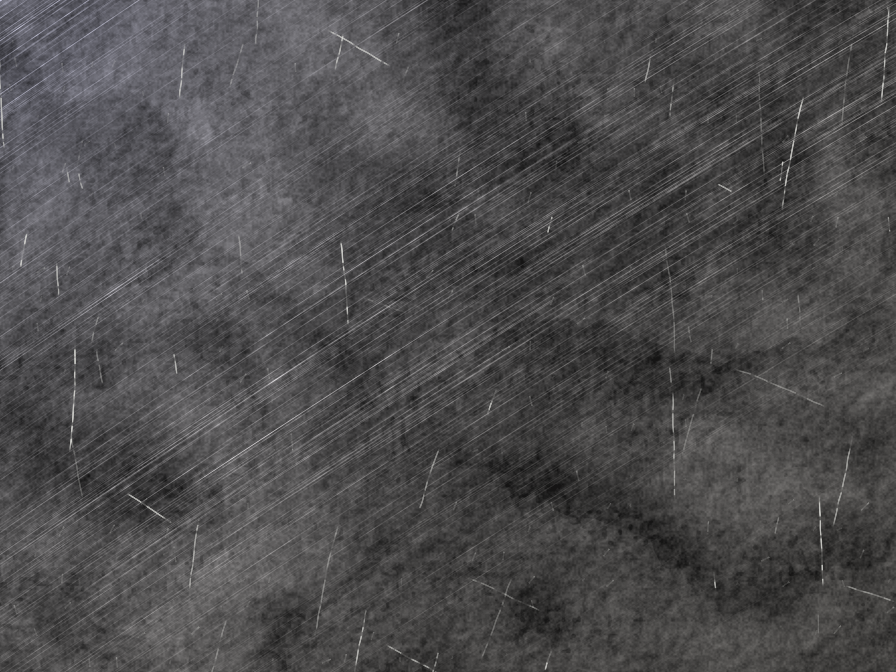
A Shadertoy shader for this texture:

```glsl
float hash(vec2 p) {
    vec3 q = fract(vec3(p.xyx) * 0.1031);
    q += dot(q, q.yzx + 33.33);
    return fract((q.x + q.y) * q.z);
}

float noise(vec2 p) {
    vec2 i = floor(p), f = fract(p);
    f = f * f * (3.0 - 2.0 * f);
    float low = mix(hash(i), hash(i + vec2(1, 0)), f.x);
    float high = mix(hash(i + vec2(0, 1)), hash(i + vec2(1, 1)), f.x);
    return mix(low, high, f.y);
}

float fbm(vec2 p) {
    float sum = 0.0, amp = 0.5;
    for (int i = 0; i < 5; i++) {
        sum += amp * noise(p);
        p = mat2(0.8, 0.6, -0.6, 0.8) * p * 2.03 + 17.7;
        amp *= 0.5;
    }
    return sum;
}

// Parallel hairlines, one per row, broken into short faint strokes
float hairlines(vec2 q, float rows, float seed, float px) {
    float row = floor(q.y * rows);
    float pick = hash(vec2(row, seed));
    float centre = 0.3 + 0.4 * hash(vec2(row, seed + 5.0));
    float dist = abs(fract(q.y * rows) - centre) / rows;
    float line = 1.0 - smoothstep(0.0, 0.0007 + 0.5 * px, dist);
    float life = smoothstep(0.3, 0.85, noise(vec2(q.x * 5.0 + pick * 60.0, row)));
    float wobble = 0.45 + 0.9 * noise(vec2(q.x * 55.0 + pick * 90.0, row));
    return line * life * wobble * pick * sqrt(pick);
}

// One thin, nearly straight and broken scratch
float scratch(vec2 d, float angle, float halfLen, float bend, float seed, float px) {
    float c = cos(angle), s = sin(angle);
    vec2 q = vec2(c * d.x + s * d.y, c * d.y - s * d.x);
    q.y += bend * q.x * q.x + 0.0016 * (noise(vec2(q.x * 60.0 + 50.0, seed)) - 0.5);
    float ends = 1.0 - smoothstep(0.8, 1.0, abs(q.x) / halfLen);
    float gaps = 0.2 + 0.8 * smoothstep(0.2, 0.5, noise(vec2(q.x * 150.0 + 50.0, seed)));
    return ends * gaps * (1.0 - smoothstep(0.0005, 0.0011 + 0.5 * px, abs(q.y)));
}

float scratches(vec2 p, float aspect, float px) {
    float sum = 0.0;
    for (int i = 0; i < 60; i++) {
        float id = float(i);
        vec2 centre = vec2(hash(vec2(id, 1.3)) * aspect, hash(vec2(id, 2.7)));
        float turn = hash(vec2(id, 3.1)) - 0.5;
        float steep = step(0.25, hash(vec2(id, 4.9)));
        float angle = mix(-0.42 + 0.4 * turn, 1.5 + 0.65 * turn, steep);
        float size = hash(vec2(id, 6.2));
        float bend = 1.2 * (hash(vec2(id, 7.4)) - 0.5);
        float power = 0.2 + 0.65 * hash(vec2(id, 8.8));
        sum += power * scratch(p - centre, angle, 0.012 + 0.08 * size * size, bend, id, px);
    }
    return sum;
}

// Short bright chips, gathered where the mask is high
float chips(vec2 p, float cells, float px) {
    vec2 cell = floor(p * cells);
    float pick = hash(cell + 41.0);
    vec2 d = (fract(p * cells) - 0.35 - 0.3 * vec2(hash(cell), hash(cell + 9.0))) / cells;
    float present = step(0.78, pick * (0.55 + 0.75 * noise(cell / cells * 6.0 + 3.0)));
    float angle = 0.4 + 1.6 * hash(cell + 23.0);
    return present * scratch(d, angle, 0.002 + 0.007 * hash(cell + 31.0), 0.0, pick, px);
}

// Faint round stains with a brighter rim
float stains(vec2 p, float cells) {
    vec2 cell = floor(p * cells);
    vec2 d = (fract(p * cells) - 0.35 - 0.3 * vec2(hash(cell + 3.0), hash(cell + 7.0))) / cells;
    float radius = 0.006 + 0.016 * hash(cell + 13.0);
    float r = length(d) + 0.008 * (noise(p * 90.0) - 0.5);
    float disc = 1.0 - smoothstep(radius - 0.003, radius + 0.003, r);
    float rim = 1.0 - smoothstep(0.001, 0.005, abs(r - radius));
    return step(0.65, hash(cell + 19.0)) * (0.5 * disc + 0.6 * rim);
}

void mainImage(out vec4 fragColor, in vec2 fragCoord) {
    float px = 1.0 / iResolution.y;
    float aspect = iResolution.x * px;
    vec2 p = fragCoord * px;

    // Brushing direction: x runs along the hairlines, y across them
    vec2 q = vec2(0.825 * p.x + 0.565 * p.y, 0.825 * p.y - 0.565 * p.x + 0.03 * p.x * p.x);
    float corner = exp(-2.6 * length(p - vec2(0.0, 1.0)));

    // Worn slab: clouds, flaked layers and gritty relief
    vec2 warp = vec2(fbm(p * 4.0), fbm(p * 4.0 + 31.0)) - 0.5;
    float clouds = fbm(p * 2.6 + warp + 4.0) - 0.48;
    float mottling = fbm(p * 11.0 + 2.0 * warp) - 0.48;
    float height = noise(p * 2.7 + 0.9 * warp + 11.0);
    float flake = smoothstep(0.56, 0.57, height) * (1.0 - smoothstep(0.58, 0.8, height));
    float relief = fbm(p * 75.0) - fbm(p * 75.0 + vec2(0.5, -0.5));
    float grit = noise(p * 340.0) - 0.5;
    float pits = smoothstep(0.62, 0.85, noise(p * 130.0 + 8.0)) * noise(p * 14.0);
    float tone = 0.306 + 0.065 * q.y + 0.08 * corner + 0.3 * clouds + 0.22 * mottling;
    tone += 0.15 * relief + 0.085 * grit - 0.05 * flake - 0.07 * pits;
    tone += 0.05 * stains(p, 8.0);

    // Brushed hairlines, densest in a diagonal band and the upper left
    float band = exp(-pow((q.y - 0.1) / 0.24, 2.0));
    float wear = (0.22 + 0.4 * band + 0.9 * corner) * smoothstep(-0.75, 0.05, q.y);
    wear *= 0.4 + 1.2 * noise(q * vec2(2.5, 8.0) + 6.0);
    float lines = hairlines(q, 95.0, 1.0, px) + 0.9 * hairlines(q, 150.0, 2.0, px)
                + 0.8 * hairlines(q, 215.0, 3.0, px) + 0.7 * hairlines(q, 290.0, 4.0, px);
    tone += wear * (0.3 * lines - 0.07);

    // Cool light at the upper left, warm shade towards the lower right
    vec3 warmTint = vec3(1.02, 1.0, 0.97);
    vec3 coolTint = vec3(0.98, 0.98, 1.08);
    vec3 color = max(tone, 0.08) * mix(warmTint, coolTint, clamp(0.15 + 0.2 * q.y + corner, 0.0, 1.0));

    // Pale scratches and chips on top
    float marks = scratches(p, aspect, px) + 0.6 * chips(p, 26.0, px);
    color = mix(color, vec3(0.87, 0.87, 0.85), clamp(marks, 0.0, 0.9));
    fragColor = vec4(color, 1.0);
}
```
